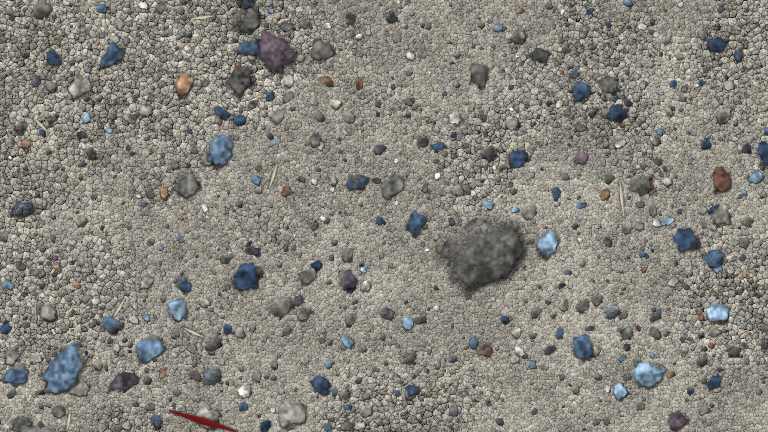
A Shadertoy shader for this texture:

```glsl
const float TAU = 6.2832;
const vec2 LIGHT = vec2(-0.5, 0.86);
const vec3 SAND = vec3(0.585, 0.57, 0.53);
const vec3 STRAW = vec3(0.80, 0.77, 0.68);
const vec3 RED_TWIG = vec3(0.42, 0.10, 0.10);

float hash(vec2 p) {
    vec3 q = fract(p.xyx * vec3(0.1031, 0.1030, 0.0973));
    q += dot(q, q.yzx + 33.33);
    return fract((q.x + q.y) * q.z);
}

vec2 hash2(vec2 p) {
    return vec2(hash(p + 17.3), hash(p + 71.9));
}

float noise(vec2 p) {
    vec2 i = floor(p), f = fract(p);
    f = f * f * (3.0 - 2.0 * f);
    vec2 e = vec2(0.0, 1.0);
    return mix(mix(hash(i), hash(i + e.yx), f.x),
               mix(hash(i + e), hash(i + 1.0), f.x), f.y);
}

float fbm(vec2 p) {
    float sum = 0.0, amp = 0.533;
    for (int i = 0; i < 4; i++) {
        sum += amp * noise(p);
        p = mat2(1.6, 1.2, -1.2, 1.6) * p + 11.7;
        amp *= 0.5;
    }
    return sum;
}

mat2 rotation(float a) {
    return mat2(cos(a), sin(a), -sin(a), cos(a));
}

// Relief of packed crumbs: lit domes with dark gaps, centred near zero
float grains(vec2 p, float scale) {
    p *= scale;
    vec2 cell = floor(p), toCenter = vec2(0.0), nearest = cell;
    float d1 = 9.0, d2 = 9.0;
    for (int y = -1; y <= 1; y++)
    for (int x = -1; x <= 1; x++) {
        vec2 id = cell + vec2(x, y);
        vec2 q = p - id - hash2(id);
        float d = length(q);
        if (d < d1) { d2 = d1; d1 = d; toCenter = q; nearest = id; }
        else d2 = min(d2, d);
    }
    float gap = 1.0 - smoothstep(0.0, 0.28, d2 - d1);
    return 0.17 + 0.6 * (hash(nearest) - 0.5) + 0.5 * dot(toCenter, LIGHT) - 0.6 * gap;
}

// Mineral colour picked by kind, with blueShare setting how many are blue
vec3 stoneColor(float kind, float tone, float blueShare) {
    if (kind < blueShare) return mix(vec3(0.21, 0.28, 0.37), vec3(0.57, 0.68, 0.77), tone * tone);
    kind = (kind - blueShare) / (1.0 - blueShare);
    if (kind < 0.11) return vec3(0.76, 0.76, 0.73);
    if (kind < 0.23) return mix(vec3(0.30, 0.27, 0.31), vec3(0.42, 0.37, 0.39), tone);
    if (kind < 0.31) return mix(vec3(0.42, 0.30, 0.26), vec3(0.64, 0.53, 0.42), tone);
    return mix(vec3(0.37, 0.37, 0.36), vec3(0.64, 0.63, 0.59), tone);
}

// Signed distance to an irregular faceted pebble
float pebble(vec2 q, float radius, vec2 id) {
    float d = -radius;
    for (int k = 0; k < 7; k++) {
        float h = hash(id + float(k) * 5.7);
        float a = (float(k) + 0.7 * h) * TAU / 7.0;
        float side = dot(q, vec2(cos(a), sin(a))) - radius * mix(0.65, 1.0, fract(h * 7.3));
        float blend = max(0.2 * radius - abs(side - d), 0.0);
        d = max(d, side) + blend * blend / (0.8 * radius);
    }
    return d + 0.3 * radius * (noise(q / radius * 3.0 + id) - 0.5);
}

vec3 addStones(vec3 color, vec2 p, float scale, float density, float blueShare, float seed) {
    vec2 cell = floor(p * scale);
    float soft = scale / iResolution.y;
    float mottle = fbm(p * 55.0 + seed) - 0.5;
    float speckle = noise(p * 130.0 + seed) - 0.5;
    for (int y = -1; y <= 1; y++)
    for (int x = -1; x <= 1; x++) {
        vec2 id = cell + vec2(x, y);
        vec2 key = id + seed;
        if (hash(key) > density) continue;
        vec2 offset = p * scale - id - 0.5 - 0.6 * (hash2(key) - 0.5);
        vec2 q = rotation(TAU * hash(key + 3.1)) * offset;
        q.y *= mix(1.0, 1.6, hash(key + 5.3));
        float radius = mix(0.24, 0.5, pow(hash(key + 9.7), 1.5));
        float d = pebble(q, radius, key);
        float facing = dot(offset, LIGHT) / radius;
        float shadow = smoothstep(0.3 * radius, 0.0, d) * clamp(0.4 - 0.5 * facing, 0.0, 0.65);
        vec3 stone = stoneColor(hash(key + 13.1), hash(key + 21.7), blueShare);
        stone *= 1.0 + 0.22 * facing + 1.0 * mottle + 0.45 * speckle;
        stone *= mix(0.78, 1.0, smoothstep(0.0, 0.18 * radius, -d));
        float dust = 0.75 * smoothstep(0.56, 0.72, fbm(p * 18.0 + key));
        float cover = smoothstep(soft, -soft, d) * (1.0 - dust);
        color = mix(color * (1.0 - shadow), stone, cover);
    }
    return color;
}

// Tapered stalk lying along a direction
vec3 addStalk(vec3 color, vec2 q, float angle, float halfLength, float width, vec3 tint) {
    q = rotation(-angle) * q;
    float t = clamp(q.x / halfLength, -1.0, 1.0);
    float d = length(q - vec2(t * halfLength, 0.0)) - width * (1.0 - 0.8 * abs(t));
    float soft = 0.8 / iResolution.y;
    color *= 1.0 - 0.3 * smoothstep(0.006, 0.0, d);
    return mix(color, tint * (1.0 + 0.2 * q.y / width), smoothstep(soft, -soft, d));
}

void mainImage(out vec4 fragColor, in vec2 fragCoord) {
    vec2 p = fragCoord / iResolution.y;

    // Sandy ground, smooth in some patches and crumbly in others
    float rough = smoothstep(0.36, 0.6, fbm(p * 3.5 + 4.0));
    float relief = 0.42 * grains(p, 140.0) + mix(0.2, 0.62, rough) * grains(p + 3.0, 70.0);
    vec3 color = SAND * (1.03 - 0.08 * rough + relief + 0.35 * (fbm(p * 9.0) - 0.5));

    // Gravel from grit to cobbles
    color = addStones(color, p, 58.0, mix(0.12, 0.36, rough), 0.05, 11.0);
    color = addStones(color, p, 28.0, 0.26, 0.16, 47.0);
    color = addStones(color, p, 13.0, 0.27, 0.42, 83.0);
    color = addStones(color, p, 4.2, 0.14, 0.08, 129.0);

    // Dry stalks and one red twig
    for (int i = 0; i < 7; i++) {
        vec2 h = hash2(vec2(float(i), 6.0));
        vec2 center = h * vec2(1.7, 1.0);
        color = addStalk(color, p - center, TAU * hash(h * 90.0), mix(0.02, 0.045, h.x), 0.0035, STRAW);
    }
    color = addStalk(color, p - vec2(0.47, 0.025), -0.3, 0.08, 0.008, RED_TWIG);

    fragColor = vec4(clamp(color, 0.0, 1.0), 1.0);
}
```
